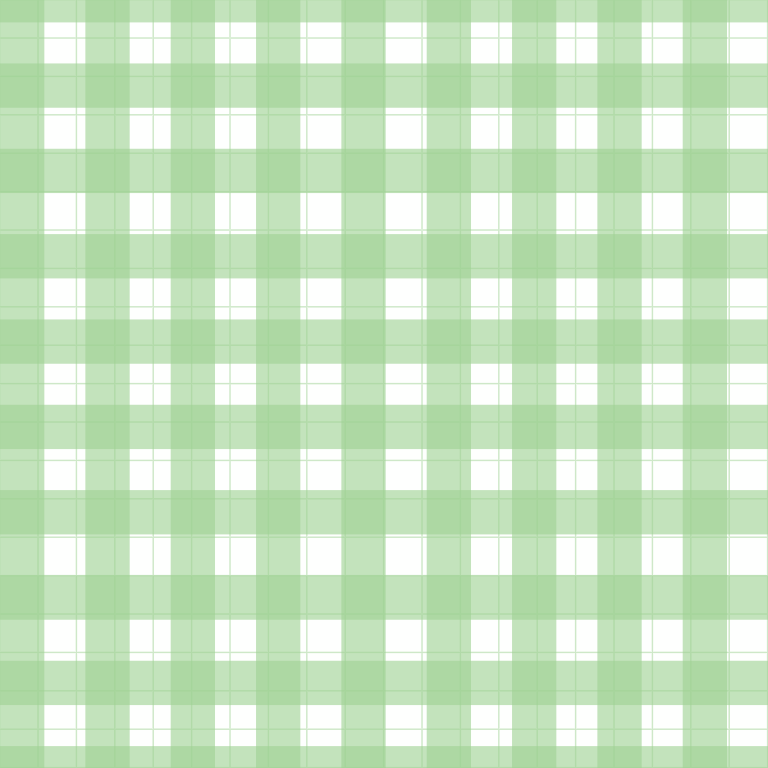
Write a WebGL 2 fragment shader that draws this pattern.

```glsl
#version 300 es
precision highp float;
// Green gingham: nine translucent bands each way, overlapping into darker squares,
// under a finer grid of twenty hairlines each way. Every stripe family is a periodic
// distance to a stripe centre, and all layers are blended with the same ink.

uniform vec2 u_resolution;
out vec4 fragColor;

const vec3 PAPER = vec3(0.995, 1.0, 0.995);
const vec3 INK = vec3(0.62, 0.82, 0.575);

const float BAND_COUNT = 9.0;
const float BAND_WIDTH = 0.0577;
const vec2 BAND_PHASE = vec2(0.26, -0.003);  // first centre, in repeats
const float BAND_ALPHA = 0.61;

const float LINE_COUNT = 20.0;
const float LINE_WIDTH = 0.0019;
const float LINE_PHASE = -0.01;
const float LINE_ALPHA = 0.5;

// Coverage of evenly spaced stripes at p, box filtered over one pixel.
float stripes(float p, float count, float phase, float width, float pixel) {
    float offset = (fract(p * count - phase + 0.5) - 0.5) / count;
    float halfWidth = 0.5 * width;
    float left = max(offset - 0.5 * pixel, -halfWidth);
    float right = min(offset + 0.5 * pixel, halfWidth);
    return clamp((right - left) / pixel, 0.0, 1.0);
}

vec3 layInk(vec3 base, float coverage, float alpha) {
    return mix(base, INK, coverage * alpha);
}

void main() {
    vec2 uv = gl_FragCoord.xy / u_resolution;
    vec2 pixel = 1.0 / u_resolution;
    vec3 color = PAPER;

    // Wide bands: vertical, then horizontal
    color = layInk(color, stripes(uv.x, BAND_COUNT, BAND_PHASE.x, BAND_WIDTH, pixel.x), BAND_ALPHA);
    color = layInk(color, stripes(uv.y, BAND_COUNT, BAND_PHASE.y, BAND_WIDTH, pixel.y), BAND_ALPHA);

    // Hairline grid, without doubling the ink at crossings
    float lineX = stripes(uv.x, LINE_COUNT, LINE_PHASE, LINE_WIDTH, pixel.x);
    float lineY = stripes(uv.y, LINE_COUNT, -LINE_PHASE, LINE_WIDTH, pixel.y);
    color = layInk(color, max(lineX, lineY), LINE_ALPHA);

    fragColor = vec4(color, 1.0);
}
```
